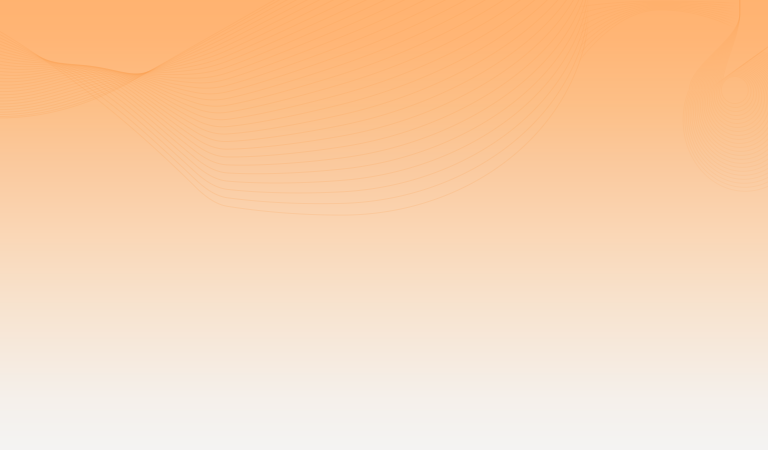
Reproduce this background procedurally as a Shadertoy shader.

```glsl
// A warm orange to pale grey vertical gradient, overlaid with sheets of fine
// curved lines: a wide hanging fan, a low arch and a curled ribbon at the right.
// Each sheet blends between two border curves; overlapping lines build up ink.

#define LINE_COLOUR vec3(0.98, 0.61, 0.29)
#define LINE_HALF_WIDTH 0.0011
#define FAN_LINES 28
#define ARCH_LINES 9
#define CURL_LINES 22
#define FAN_INK 0.20
#define ARCH_INK 0.14
#define CURL_INK 0.11
#define FOLD_INK 0.35

// Coverage of a thin line at distance d, smoothed over one pixel.
float stroke(float d, float pixel) {
    return clamp((LINE_HALF_WIDTH + 0.5 * pixel - abs(d)) / pixel, 0.0, 1.0);
}

float smoothMin(float a, float b, float k) {
    float h = max(k - abs(a - b), 0.0) / k;
    return min(a, b) - 0.25 * h * h * k;
}

// Background colour at depth y below the top.
vec3 backdrop(float y) {
    vec3 tones[8] = vec3[8](
        vec3(1.00, 0.70, 0.44), vec3(1.00, 0.71, 0.46),
        vec3(0.99, 0.75, 0.53), vec3(0.98, 0.79, 0.62),
        vec3(0.98, 0.84, 0.71), vec3(0.97, 0.89, 0.81),
        vec3(0.96, 0.94, 0.92), vec3(0.955, 0.955, 0.95));
    float stops[8] = float[8](0.0, 0.085, 0.235, 0.37, 0.515, 0.68, 0.885, 1.0);
    vec3 colour = tones[0];
    for (int i = 1; i < 8; i++)
        colour = mix(colour, tones[i], clamp((y - stops[i - 1]) / (stops[i] - stops[i - 1]), 0.0, 1.0));
    return colour;
}

// Fan borders at x: first curve, last curve, upward bow between them.
vec3 fanBorders(float x) {
    float bend = min(x, 0.3);
    float first = 0.262 - 0.95 * bend * bend - 0.57 * max(x - 0.3, 0.0);
    float side = (x - 0.76) / (x < 0.76 ? 0.9 : 0.551);
    float bowl = 0.478 * sqrt(max(1.0 - side * side, 0.0));
    float last = smoothMin(0.07 + 0.6 * x + 0.45 * x * x, bowl, 0.03);
    float offset = (x - 0.22) / 0.16;
    return vec3(first, last, 0.07 * exp(-offset * offset));
}

float fanCurve(vec3 borders, float t) {
    return mix(borders.x, borders.y, t) - 4.0 * borders.z * t * (1.0 - t);
}

float fanInk(vec2 p, float pixel) {
    const float STEP = 0.002;
    vec3 here = fanBorders(p.x), before = fanBorders(p.x - STEP);
    float ink = 0.0;
    for (int i = 0; i <= FAN_LINES; i++) {
        float t = pow(float(i) / float(FAN_LINES), 1.3);
        float y = fanCurve(here, t);
        float slope = (y - fanCurve(before, t)) / STEP;
        ink += stroke((p.y - y) * inversesqrt(1.0 + slope * slope), pixel);
    }
    return ink * (1.0 - smoothstep(1.300, 1.311, p.x));
}

// Lines stacked between the top edge and a low arch.
float archInk(vec2 p, float pixel) {
    float dx = p.x - 1.467;
    float curve = dx < 0.0 ? 3.5 : 1.45;
    float ink = 0.0;
    for (int i = 1; i <= ARCH_LINES; i++) {
        float t = float(i) / float(ARCH_LINES);
        float slope = 2.0 * curve * dx * t;
        float y = (0.022 + curve * dx * dx) * t;
        ink += stroke((p.y - y) * inversesqrt(1.0 + slope * slope), pixel);
    }
    return ink * smoothstep(1.28, 1.30, p.x) * (1.0 - smoothstep(1.60, 1.645, p.x));
}

// Nested ellipses below a fold, continued above by a narrowing tail.
float curlInk(vec2 p, float pixel) {
    float fold = min(0.2, 0.104 + 0.717 * (1.707 - p.x));
    float below = smoothstep(-0.003, 0.003, p.y - fold);
    float above = 1.0 - smoothstep(0.197, 0.203, p.y);
    float rise = clamp((p.y - 0.03) / 0.17, 0.0, 1.0);
    float ease = rise * rise * (3.0 - 2.0 * rise);
    float ink = 0.0;
    for (int i = 0; i <= CURL_LINES; i++) {
        float t = float(i) / float(CURL_LINES);
        vec2 radii = mix(vec2(0.03), vec2(0.138, 0.158), t);
        vec2 q = (p - mix(vec2(1.633, 0.2), vec2(1.656, 0.267), t)) / radii;
        float reach = length(q);
        float d = reach * (reach - 1.0) / max(length(q / radii), 0.001);
        ink += below * stroke(d, pixel);
        float width = mix(0.04, 0.112, t);
        float slope = width * 6.0 * rise * (1.0 - rise) / 0.17;
        float tail = (p.x - 1.644 + width * ease) * inversesqrt(1.0 + slope * slope);
        ink += above * (1.0 - below) * stroke(tail, pixel) * mix(0.3, 1.0, ease);
    }
    return ink;
}

void mainImage(out vec4 fragColor, in vec2 fragCoord) {
    // Height is one unit; y runs down from the top.
    float pixel = 1.0 / iResolution.y;
    vec2 p = vec2(fragCoord.x, iResolution.y - fragCoord.y) * pixel;

    float ink = FAN_INK * fanInk(p, pixel);
    ink += ARCH_INK * archInk(p, pixel);
    ink += CURL_INK * curlInk(p, pixel);

    // Dark crease along the fold of the curl.
    float crease = (p.y - 0.104 - 0.717 * (1.707 - p.x)) * 0.813;
    ink += FOLD_INK * stroke(crease, pixel) * smoothstep(1.58, 1.66, p.x);

    vec3 colour = mix(backdrop(p.y), LINE_COLOUR, 1.0 - exp(-ink));
    fragColor = vec4(colour, 1.0);
}
```
